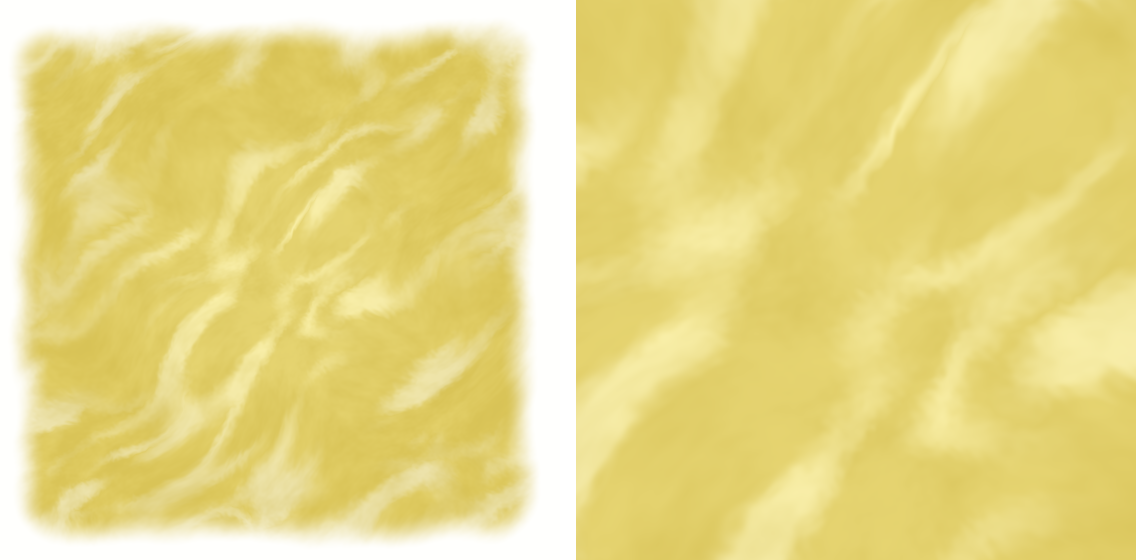
Left: the whole. Right: its middle third, enlarged.
Give the GLSL for this texture, as a three.js fragment shader.

```glsl
// Soft golden square of pale, wavy diagonal streaks, fading into a white margin.
// Streaks are gradient noise stretched along the rising diagonal, bent by a
// slow warp and roughened by a fine one; all noise wraps on the unit square.
varying vec2 vUv;

const vec3 WHITE = vec3(1.0, 1.0, 0.993);
const vec3 OCHRE = vec3(0.858, 0.775, 0.35);
const vec3 GOLD = vec3(0.89, 0.82, 0.43);
const vec3 CREAM = vec3(0.92, 0.88, 0.66);
const vec3 LEMON = vec3(0.97, 0.93, 0.65);

// Unit gradient of a diagonal lattice cell. One canvas step to the right moves
// by reps, one step up by (-reps.x, reps.y); both are folded away here.
vec2 cellGradient(vec2 cell, vec2 reps, float seed) {
  cell -= floor((cell.y + 0.5) / reps.y) * reps;
  cell.x = mod(cell.x + 0.5, 2.0 * reps.x) - 0.5;
  float h = fract(sin(dot(cell, vec2(12.99, 78.23)) + seed * 37.7) * 4375.85);
  float angle = 6.28319 * h;
  return vec2(cos(angle), sin(angle));
}

// Wrapping gradient noise; reps holds whole cell counts across and along.
float diagonalNoise(vec2 uv, vec2 reps, float seed) {
  vec2 p = vec2(uv.x - uv.y, uv.x + uv.y) * reps;
  vec2 cell = floor(p);
  vec2 f = p - cell;
  vec2 blend = f * f * f * (f * (f * 6.0 - 15.0) + 10.0);
  vec2 e = vec2(1.0, 0.0);
  float a = dot(cellGradient(cell, reps, seed), f);
  float b = dot(cellGradient(cell + e.xy, reps, seed), f - e.xy);
  float c = dot(cellGradient(cell + e.yx, reps, seed), f - e.yx);
  float d = dot(cellGradient(cell + e.xx, reps, seed), f - e.xx);
  return mix(mix(a, b, blend.x), mix(c, d, blend.x), blend.y);
}

// Moves a point by two independent noise fields.
vec2 warp(vec2 uv, float reps, float amount, float seed) {
  vec2 cells = vec2(reps);
  return uv + amount * vec2(diagonalNoise(uv, cells, seed),
                            diagonalNoise(uv, cells, seed + 1.0));
}

// Octaves of fine noise for the brushed, mottled surface.
float mottling(vec2 uv) {
  float sum = 0.0;
  float gain = 0.5;
  vec2 reps = vec2(12.0, 8.0);
  for (int i = 0; i < 4; i++) {
    sum += gain * diagonalNoise(uv, reps, 20.0 + float(i));
    reps *= 2.0;
    gain *= 0.65;
  }
  return sum;
}

float roundedBox(vec2 p, vec2 halfSize, float radius) {
  vec2 q = abs(p) - halfSize + radius;
  return length(max(q, 0.0)) + min(max(q.x, q.y), 0.0) - radius;
}

// Broad tapered crests joined by thinner looping ridges, from 0 to 1.
float streaks(vec2 uv) {
  float crest = smoothstep(0.02, 0.43, diagonalNoise(uv, vec2(11.0, 4.0), 3.0));
  float ridge = abs(diagonalNoise(uv, vec2(7.0, 3.0), 5.0));
  float patches = smoothstep(-0.1, 0.3, diagonalNoise(uv, vec2(4.0, 3.0), 7.0));
  float loops = smoothstep(0.17, 0.0, ridge) * patches;
  return max(crest, 0.8 * loops);
}

void main() {
  // Bend the streaks, then fray their edges
  vec2 bent = warp(vUv, 3.0, 0.09, 10.0);
  vec2 frayed = warp(warp(bent, 22.0, 0.008, 12.0), 75.0, 0.006, 14.0);
  float pale = streaks(frayed);
  float mottle = mottling(bent);

  // Warmer, brighter paint towards the middle
  float glow = 1.0 - smoothstep(0.08, 0.42, length(vUv - 0.5));
  vec3 ground = mix(OCHRE, GOLD, clamp(0.8 * glow + 0.9 * mottle + 0.15, 0.0, 1.0));
  vec3 light = mix(CREAM, LEMON, glow);
  vec3 paint = mix(ground, light, clamp(pale * (0.92 + 0.5 * mottle), 0.0, 1.0));
  paint += 0.025 * mottle;

  // Blurred, slightly uneven border
  float edge = roundedBox(vUv - vec2(0.49, 0.495), vec2(0.442), 0.05);
  edge += 0.018 * diagonalNoise(vUv, vec2(6.0), 30.0) + 0.008 * mottle;
  float cover = 1.0 - smoothstep(-0.035, 0.03, edge);
  gl_FragColor = vec4(mix(WHITE, paint, cover), 1.0);
}
```
